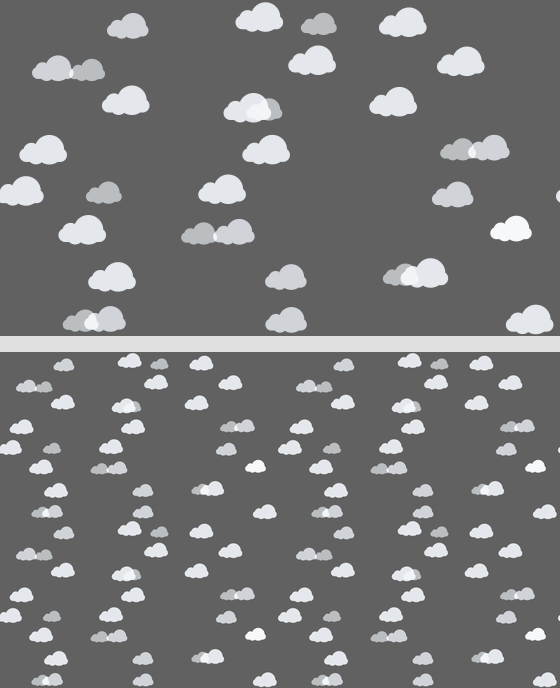
Top, the tile; bottom, the same tile 2 across and 2 down.
Write a Shadertoy shader that draws this pattern.

```glsl
const int ROWS = 8;
const int COLUMNS = 3;
const int HOSTS = ROWS * COLUMNS;

const vec3 SKY = vec3(0.38);
const vec3 BIG_TINT = vec3(0.896, 0.910, 0.924);
const vec3 MEDIUM_TINT = vec3(0.815, 0.827, 0.845);
const vec3 SMALL_TINT = vec3(0.728, 0.747, 0.752);
const vec3 WHITE_TINT = vec3(0.968, 0.972, 0.977);
const vec3 OVERLAP_TINT = vec3(0.950, 0.960, 0.967);

// Cloud widths as fractions of the canvas width
const float BIG_WIDTH = 0.085;
const float MEDIUM_WIDTH = 0.074;
const float SMALL_WIDTH = 0.064;

float hash(vec2 p) {
    return fract(sin(dot(p, vec2(127.1, 311.7))) * 43758.5453);
}

float circle(vec2 p, vec2 center, float radius) {
    return length(p - center) - radius;
}

float capsule(vec2 p, vec2 center, float halfLength, float radius) {
    p -= center;
    p.x -= clamp(p.x, -halfLength, halfLength);
    return length(p) - radius;
}

// Cloud of unit width: long base, two domes, two shallow bumps below
float cloudDistance(vec2 p) {
    float d = capsule(p, vec2(0.0, -0.112), 0.355, 0.145);
    d = min(d, circle(p, vec2(0.13, 0.0), 0.31));
    d = min(d, circle(p, vec2(-0.245, -0.03), 0.175));
    d = min(d, circle(p, vec2(-0.15, -0.13), 0.178));
    return min(d, circle(p, vec2(0.11, -0.10), 0.175));
}

// Shortest offset on the repeating canvas
vec2 wrapOffset(vec2 offset, vec2 size) {
    return offset - size * floor(offset / size + 0.5);
}

float cloudMask(vec2 p, vec2 center, float width, vec2 size, float pixel) {
    float d = width * cloudDistance(wrapOffset(p - center, size) / width);
    return clamp(0.5 - d / pixel, 0.0, 1.0);
}

// Jittered place of a host cloud in its row and column
vec2 hostCenter(int row, int column, vec2 size) {
    vec2 cell = vec2(column, row);
    float x = cell.x + mix(0.1, 0.9, hash(cell + 3.7));
    float y = cell.y + mix(0.36, 0.64, hash(cell + 19.3));
    return size * vec2(x, y) / vec2(COLUMNS, ROWS);
}

// Small cloud behind a host, on either side; every fourth one stands apart
vec2 companionCenter(int row, vec2 size) {
    vec2 seed = vec2(row, 41.0);
    float side = hash(seed) < 0.5 ? -1.0 : 1.0;
    float gap = row % 4 == 3 ? 0.15 : mix(0.03, 0.064, hash(seed + 7.0));
    return hostCenter(row, (row * 2) % COLUMNS, size) + vec2(side * gap, -0.003);
}

// Paint a cloud; where clouds cross, the shared part turns bright
void paint(inout vec3 color, inout float covered, vec3 tint, float mask) {
    color = mix(color, mix(tint, OVERLAP_TINT, covered), mask);
    covered = max(covered, mask);
}

void mainImage(out vec4 fragColor, in vec2 fragCoord) {
    float pixel = 1.0 / iResolution.x;
    vec2 p = fragCoord * pixel;
    vec2 size = iResolution.xy * pixel;
    vec3 color = SKY;
    float covered = 0.0;

    for (int row = 0; row < ROWS; row++) {
        // Small companion of the row
        vec2 center = companionCenter(row, size);
        paint(color, covered, SMALL_TINT,
              cloudMask(p, center, SMALL_WIDTH, size, pixel));

        // Host clouds, their kinds shuffled in fixed shares
        for (int column = 0; column < COLUMNS; column++) {
            int kind = ((row * COLUMNS + column) * 7) % HOSTS;
            float width = kind <= 8 ? MEDIUM_WIDTH : BIG_WIDTH;
            vec3 tint = kind < 8 ? MEDIUM_TINT : kind == 8 ? WHITE_TINT : BIG_TINT;
            center = hostCenter(row, column, size);
            paint(color, covered, tint, cloudMask(p, center, width, size, pixel));
        }
    }
    fragColor = vec4(color, 1.0);
}
```
